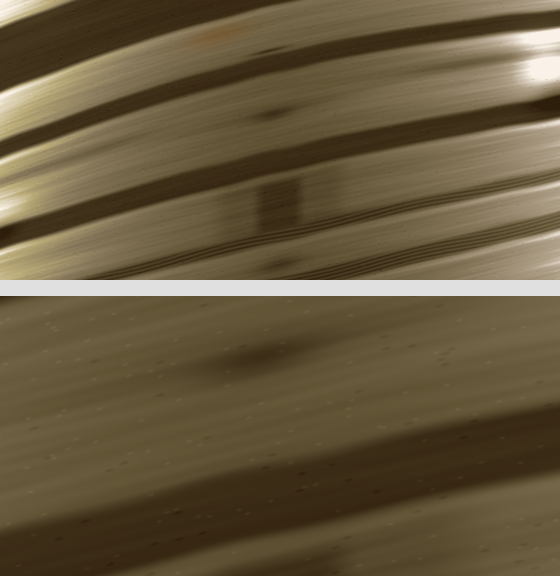
Top: the whole. Bottom: its middle third, enlarged.
Write a Shadertoy shader that draws this texture.

```glsl
#define UMBER vec3(0.235, 0.175, 0.09)
#define OLIVE vec3(0.38, 0.33, 0.21)
#define TAN vec3(0.52, 0.46, 0.35)
#define SAND_LEFT vec3(0.73, 0.67, 0.47)
#define SAND_RIGHT vec3(0.69, 0.63, 0.54)
#define GLARE vec3(0.98, 0.95, 0.91)
#define RISE 0.469
#define BOW 0.081
#define EDGE_SOFTNESS 0.009
#define STREAK_STRENGTH 0.19
#define SIDE_LIGHT 2.1
#define PIT_DENSITY 0.08

// Groove centre and half width, measured across the bands
const vec2 GROOVES[5] = vec2[5](
    vec2(0.215, 0.115), vec2(0.535, 0.030), vec2(0.852, 0.038),
    vec2(1.092, 0.019), vec2(1.257, 0.030));

vec2 hash2(vec2 p) {
    vec3 q = fract(p.xyx * vec3(0.1031, 0.1030, 0.0973));
    q += dot(q, q.yzx + 33.33);
    return fract((q.xx + q.yz) * q.zy);
}

// Cellular noise: small pits in a sparse share of the cells
float pits(vec2 p) {
    vec2 cell = floor(p);
    float cover = 0.0;
    for (int j = -1; j <= 1; j++)
    for (int i = -1; i <= 1; i++) {
        vec2 id = cell + vec2(i, j);
        float present = step(hash2(id + 71.0).x, PIT_DENSITY);
        float d = length(p - id - hash2(id));
        cover = max(cover, present * (1.0 - smoothstep(0.05, 0.3, d)));
    }
    return cover;
}

// Layered sines stretched along the bands
float streaks(float across, float along) {
    float sum = 0.0, freq = 38.0, amp = 1.0;
    for (int i = 0; i < 6; i++) {
        float k = float(i);
        float drift = 1.6 * sin(along * (4.0 + 2.3 * k) + k * 2.1);
        float fade = 0.6 + 0.4 * sin(along * (9.0 + 5.0 * k) + across * 31.0 + k);
        sum += amp * fade * sin(across * freq + drift + k * 1.7);
        freq *= 1.63;
        amp *= 0.93;
    }
    return sum * 0.4;
}

float spot(vec2 p, vec2 centre, vec2 radius) {
    vec2 d = (p - centre) / radius;
    return exp(-dot(d, d));
}

float softBox(vec2 p, vec2 centre, vec2 halfSize, vec2 blur) {
    vec2 d = abs(p - centre);
    vec2 inside = 1.0 - smoothstep(halfSize - blur, halfSize + blur, d);
    return inside.x * inside.y;
}

vec3 metalRamp(float tone, float along) {
    vec3 sand = mix(SAND_LEFT, SAND_RIGHT, smoothstep(0.0, 0.7, along));
    vec3 c = mix(UMBER, OLIVE, clamp(tone, -0.4, 1.0));
    c = mix(c, TAN, clamp(tone - 1.0, 0.0, 1.0));
    c = mix(c, sand, clamp(tone - 2.0, 0.0, 1.0));
    return mix(c, GLARE, clamp(tone - 3.0, 0.0, 1.0));
}

void mainImage(out vec4 fragColor, in vec2 fragCoord) {
    vec2 uv = fragCoord / iResolution.xy;
    float along = uv.x;

    // Straighten the tilted, bowed bands
    float tilted = 1.0 - uv.y + RISE * along;
    float bow = clamp(BOW - 0.1 * (tilted - 0.427), 0.0, BOW);
    float across = tilted + 4.0 * along * (1.0 - along) * bow;
    vec2 q = vec2(along, across);

    // Polished face, brighter toward both ends
    float side = pow(abs(2.0 * along - 1.0), 1.8);
    float grain = streaks(across, along);
    float tone = 1.0 + SIDE_LIGHT * side + 0.5 * (1.0 - smoothstep(0.35, 0.6, across));
    tone += STREAK_STRENGTH * grain * (1.0 + 0.5 * side);
    tone -= 0.8 * exp(-pow((across - 0.655) / 0.018, 2.0)) * smoothstep(0.05, 0.5, side);
    tone += 0.3 * spot(q, vec2(0.8, 0.73), vec2(0.3, 0.05));

    // Tarnish and heat stains
    tone -= 0.70 * spot(q, vec2(0.488, 0.70), vec2(0.035, 0.018));
    tone -= 0.35 * spot(q, vec2(0.50, 0.69), vec2(0.12, 0.028));
    tone -= 0.65 * softBox(q, vec2(0.498, 0.995), vec2(0.038, 0.075), vec2(0.014, 0.025));
    tone -= 0.35 * softBox(q, vec2(0.50, 0.985), vec2(0.11, 0.085), vec2(0.025, 0.02));
    tone -= 0.70 * spot(q, vec2(0.50, 1.183), vec2(0.04, 0.026));
    tone -= 1.20 * spot(q, vec2(0.48, 0.488), vec2(0.035, 0.006));
    float rust = spot(q, vec2(0.39, 0.385), vec2(0.06, 0.035));

    // Grooves with a shaded upper side and a bright lower rim
    float wobble = 0.0015 * sin(along * 31.0 + 2.0 * sin(along * 13.0));
    float lower = smoothstep(0.95, 1.08, across);
    float scored = sin(across * 480.0 + 3.0 * sin(along * 19.0));
    float grooveTone = -0.08 + 0.12 * grain + 0.25 * side;
    grooveTone += lower * (0.2 + along * side + 0.3 * scored);
    for (int i = 0; i < 5; i++) {
        vec2 g = GROOVES[i];
        float offset = across + wobble - g.x;
        float d = abs(offset) - g.y;
        float cover = 1.0 - smoothstep(-EDGE_SOFTNESS, EDGE_SOFTNESS, d);
        float rim = (d - 0.016) / 0.009;
        float below = step(0.0, offset);
        tone += below * (0.2 + 0.5 * side) * exp(-rim * rim);
        tone -= (1.0 - below) * (0.25 + 0.5 * side) * exp(-max(d, 0.0) / 0.022);
        tone = mix(tone, grooveTone, cover);
    }

    // Reflections and shade at the two ends
    tone += 1.5 * spot(uv, vec2(0.97, 0.78), vec2(0.05, 0.10));
    tone += 0.7 * spot(q, vec2(0.90, 0.60), vec2(0.13, 0.022));
    tone += 0.8 * spot(q, vec2(0.0, 0.755), vec2(0.06, 0.05));
    tone += 0.5 * spot(uv, vec2(0.0, 1.0), vec2(0.10, 0.08));
    tone -= 2.0 * spot(q, vec2(1.0, 0.81), vec2(0.045, 0.045));
    tone -= 0.8 * spot(q, vec2(0.0, 0.83), vec2(0.03, 0.04));

    // Fine pits and dust
    tone -= 0.25 * pits(q * vec2(70.0, 110.0));
    tone += 0.25 * pits(q * vec2(110.0, 130.0) + 40.0);

    vec3 color = metalRamp(tone, along);
    color = mix(color, color * vec3(1.02, 0.86, 0.62), 0.7 * rust);
    fragColor = vec4(clamp(color, 0.0, 1.0), 1.0);
}
```
